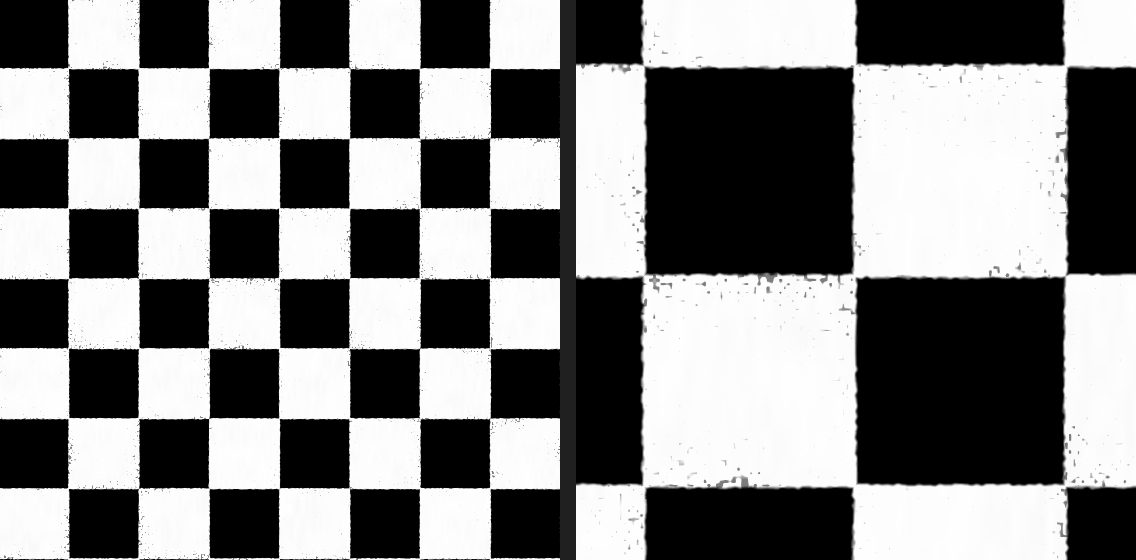
Left, the full canvas; right, a detail of the centre.
Give the GLSL for this pattern, as a Shadertoy shader.

```glsl
// Eight by eight black and white checkerboard with grainy wear on the white squares.

#define CENTER vec2(0.4993, 0.5023) // middle grid crossing
#define PITCH vec2(0.1255, 0.125)   // size of one square
#define INSET 0.007                 // black shrinks by this part of a square
#define EDGE_SOFT 0.010             // half width of the blurred border
#define EDGE_ROUGH 0.012            // raggedness of the border
#define GRAIN 400.0                 // specks across the canvas
#define WEAR_FALLOFF 13.0           // how fast wear fades from the border
#define SPECK_DARKNESS 0.5
#define MOTTLE 0.022                // faint tone changes in the white
#define WHITE 0.996

float hash(vec2 p) {
    vec3 q = fract(p.xyx * 0.1031);
    q += dot(q, q.yzx + 33.33);
    return fract((q.x + q.y) * q.z);
}

float noise(vec2 p) {
    vec2 i = floor(p), f = fract(p);
    f = f * f * (3.0 - 2.0 * f);
    vec2 e = vec2(0.0, 1.0);
    return mix(mix(hash(i), hash(i + e.yx), f.x),
               mix(hash(i + e.xy), hash(i + e.yy), f.x), f.y);
}

// Positive inside black squares, negative inside white ones, in squares.
float checkerDistance(vec2 p) {
    vec2 cell = floor(p);
    vec2 fromMiddle = abs(fract(p) - 0.5);
    float toEdge = 0.5 - max(fromMiddle.x, fromMiddle.y);
    bool isBlack = mod(cell.x + cell.y, 2.0) > 0.5;
    return isBlack ? toEdge : -toEdge;
}

// Fine specks, gathered in patches along the borders.
float specks(vec2 uv, vec2 p, float toEdge) {
    float patchiness = smoothstep(0.3, 0.85, noise(p * 3.1 + 57.0));
    float cellWear = mix(0.5, 1.0, hash(floor(p) + 91.0));
    float wear = exp(-toEdge * WEAR_FALLOFF) * (0.25 + patchiness);
    wear = clamp((wear + 0.12 * patchiness) * cellWear, 0.0, 1.0);
    float threshold = mix(0.96, 0.62, wear);
    return smoothstep(threshold, threshold + 0.2, noise(uv * GRAIN + 13.0));
}

void mainImage(out vec4 fragColor, in vec2 fragCoord) {
    vec2 uv = fragCoord / iResolution.xy;
    vec2 p = (uv - CENTER) / PITCH + 16.0;
    float dist = checkerDistance(p);

    // White paint: streaky mottling and specks
    float streaks = noise(uv * vec2(190.0, 45.0));
    float clouds = noise(p * 4.0 + 7.0);
    float tone = WHITE - MOTTLE * streaks * clouds;
    tone -= SPECK_DARKNESS * specks(uv, p, abs(dist));

    // Black squares with slightly ragged, soft borders
    float ragged = EDGE_ROUGH * (noise(uv * GRAIN * 0.8 + 31.0) - 0.5);
    float soft = max(EDGE_SOFT, 0.6 / (iResolution.y * PITCH.y));
    float ink = smoothstep(-soft, soft, dist - INSET + ragged);

    fragColor = vec4(vec3(tone * (1.0 - ink)), 1.0);
}
```
